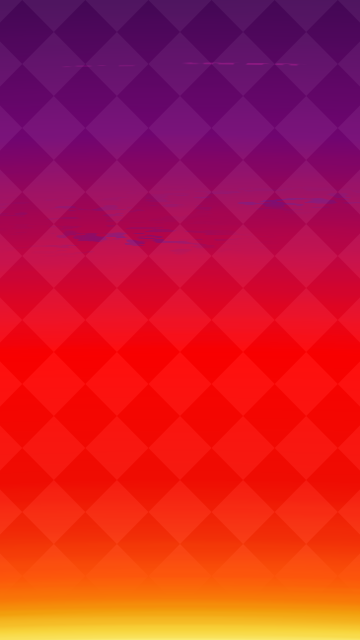
Reproduce this background procedurally as a Shadertoy shader.

```glsl
// Sunset gradient from violet to yellow, with faint diamonds and brushed streaks.

// Each stop holds a colour and its height on the canvas.
const int STOP_COUNT = 12;
const vec4 STOPS[STOP_COUNT] = vec4[](
    vec4(0.98, 0.92, 0.44, 0.0),
    vec4(0.97, 0.83, 0.23, 0.016),
    vec4(0.95, 0.62, 0.05, 0.045),
    vec4(0.97, 0.48, 0.03, 0.065),
    vec4(0.99, 0.33, 0.03, 0.10),
    vec4(0.97, 0.19, 0.03, 0.16),
    vec4(0.96, 0.05, 0.01, 0.25),
    vec4(1.00, 0.00, 0.00, 0.45),
    vec4(0.93, 0.02, 0.10, 0.50),
    vec4(0.77, 0.02, 0.26, 0.60),
    vec4(0.45, 0.02, 0.45, 0.79),
    vec4(0.27, 0.03, 0.34, 1.0));

const vec3 STREAK_VIOLET = vec3(0.42, 0.08, 0.54);
const vec3 STREAK_MAGENTA = vec3(0.60, 0.05, 0.52);
const vec2 DIAMOND_HALF_SIZE = vec2(0.0493, 0.05);

float hash(vec2 p) {
    vec3 q = fract(vec3(p.xyx) * 0.1031);
    q += dot(q, q.yzx + 33.33);
    return fract((q.x + q.y) * q.z);
}

float valueNoise(vec2 p) {
    vec2 cell = floor(p);
    vec2 f = fract(p);
    f = f * f * (3.0 - 2.0 * f);
    float low = mix(hash(cell), hash(cell + vec2(1, 0)), f.x);
    float high = mix(hash(cell + vec2(0, 1)), hash(cell + vec2(1, 1)), f.x);
    return mix(low, high, f.y);
}

vec3 skyGradient(float height) {
    vec3 color = STOPS[0].rgb;
    for (int i = 1; i < STOP_COUNT; i++) {
        float blend = clamp((height - STOPS[i - 1].w) / (STOPS[i].w - STOPS[i - 1].w), 0.0, 1.0);
        color = mix(color, STOPS[i].rgb, blend);
    }
    return color;
}

// 1 inside the light diamonds, 0 inside the dark ones.
float diamonds(vec2 p, vec2 halfSize, float pixel) {
    vec2 q = abs(mod(p / halfSize + 1.0, 2.0) - 1.0);
    float edge = 1.0 - q.x - q.y;
    float blur = pixel / halfSize.y;
    return smoothstep(-blur, blur, edge);
}

// Soft elliptical region that limits a group of streaks.
float patchMask(vec2 p, vec2 center, vec2 radius) {
    vec2 q = (p - center) / radius;
    return exp(-dot(q, q));
}

// Thin dashes broken up along x.
float brushStreaks(vec2 p, vec2 frequency, float threshold) {
    float n = 0.65 * valueNoise(p * frequency) + 0.35 * valueNoise(p * frequency * 2.3 + 17.0);
    return smoothstep(threshold, threshold + 0.12, n);
}

// One thin horizontal stroke with fading ends.
float stroke(vec2 p, vec2 center, float halfLength, float thickness) {
    vec2 q = abs(p - center);
    float ends = 1.0 - smoothstep(halfLength * 0.8, halfLength, q.x);
    return ends * (1.0 - smoothstep(0.3 * thickness, thickness, q.y));
}

void mainImage(out vec4 fragColor, in vec2 fragCoord) {
    // x is centred, y runs from 0 to 1; both in canvas heights
    vec2 p = vec2(fragCoord.x - 0.5 * iResolution.x, fragCoord.y) / iResolution.y;
    float pixel = 1.0 / iResolution.y;

    // Gently arched gradient with a brushed wobble
    vec2 arched = p + vec2(0.0, 0.06 * p.x * p.x);
    float wobble = valueNoise(arched * vec2(5.0, 90.0)) - 0.5;
    float fineWobble = valueNoise(arched * vec2(3.0, 230.0)) - 0.5;
    float height = arched.y + 0.008 * wobble * smoothstep(0.05, 0.2, p.y) + 0.004 * fineWobble;
    vec3 color = skyGradient(height);

    // Violet dashes in the magenta zone
    float region = patchMask(p, vec2(-0.08, 0.627), vec2(0.13, 0.018))
                 + patchMask(p, vec2(0.15, 0.687), vec2(0.16, 0.013))
                 + 0.6 * patchMask(p, vec2(-0.17, 0.67), vec2(0.12, 0.015));
    float dashes = brushStreaks(arched, vec2(28.0, 230.0), 0.56);
    color = mix(color, STREAK_VIOLET, 0.6 * dashes * min(region, 1.0));

    // Magenta strokes near the top
    float strokes = stroke(arched, vec2(0.10, 0.901), 0.10, 0.0022)
                  + 0.5 * stroke(arched, vec2(-0.125, 0.898), 0.065, 0.002);
    float wear = smoothstep(0.2, 0.6, valueNoise(arched * vec2(90.0, 300.0)));
    color = mix(color, STREAK_MAGENTA, 0.65 * strokes * wear);

    // Diamond overlay, fading out toward the yellow base
    float light = diamonds(p - vec2(0.0, 0.5), DIAMOND_HALF_SIZE, pixel);
    float fade = smoothstep(0.06, 0.17, p.y);
    color *= 1.0 - 0.025 * (1.0 - light) * fade;
    color = mix(color, vec3(1.0), 0.055 * light * fade);

    fragColor = vec4(color, 1.0);
}
```
